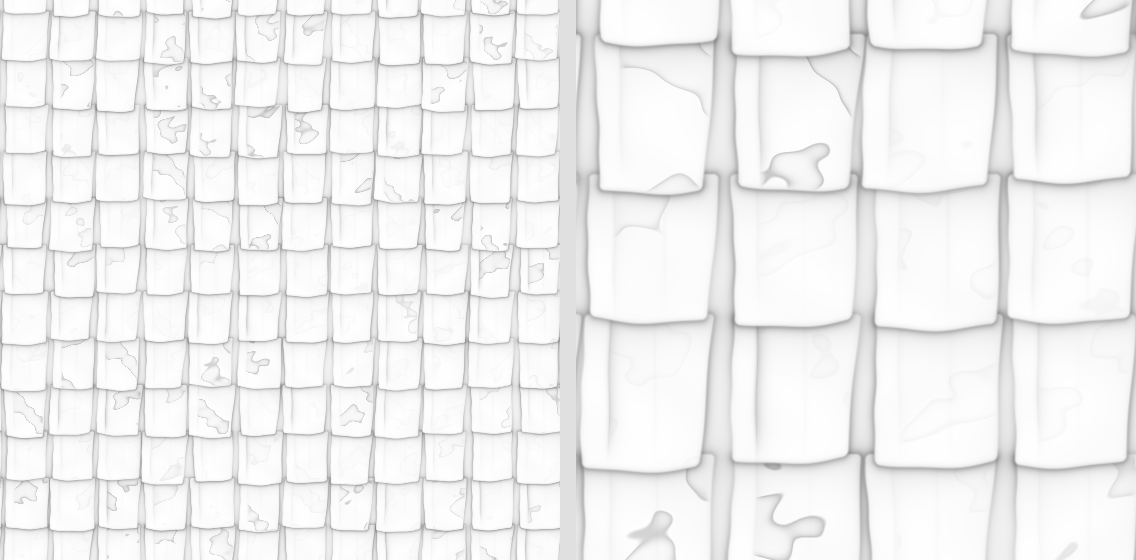
Left, the full canvas; right, a detail of the centre.
This texture map is drawn by a Shadertoy shader. Its source:

```glsl
vec4 hash4(vec2 p) {
    vec4 q = fract(p.xyxy * vec4(0.1031, 0.1030, 0.0973, 0.1099));
    q += dot(q, q.wzxy + 33.33);
    return fract((q.xxyz + q.yzzw) * q.zywx);
}

// Layered, warped sines for the flaked patches
float flakeField(vec2 p) {
    float f = sin(5.0 * p.x + 1.8 * sin(4.0 * p.y));
    f += sin(6.0 * p.y + 1.6 * sin(5.0 * p.x + 1.0));
    return f + 0.35 * sin(15.0 * p.x + 2.0 * sin(11.0 * p.y)) + 0.25 * sin(23.0 * p.y + 9.0 * p.x);
}

// Signed distance to a shingle with slanted sides and a sagging lower edge
float shingleDistance(vec2 p, vec4 r, vec4 s) {
    float left = 0.11 * r.x - 0.005 + (r.y - 0.5) * 0.09 * p.y
               + 0.009 * sin(5.0 * p.y + 40.0 * r.x) + 0.004 * sin(17.0 * p.y + 40.0 * s.y);
    float right = 0.92 + 0.09 * r.z - (0.01 + 0.11 * r.w) * p.y
                + 0.009 * sin(6.0 * p.y + 40.0 * s.z);
    float bottom = 0.99 + 0.12 * (s.x - 0.5) - 0.22 * (p.x - 0.47) * (p.x - 0.47)
                 + (s.y - 0.5) * 0.09 * (p.x - 0.5) + 0.007 * sin(11.0 * p.x + 40.0 * s.w);
    vec2 v = vec2(max(left - p.x, p.x - right), max(p.y - bottom, -0.12 - p.y)) + 0.04;
    return length(max(v, 0.0)) + min(max(v.x, v.y), 0.0) - 0.04;
}

float shingleShade(vec2 p, float d, vec4 r, vec4 s, float lip) {
    float shade = 0.997 - (0.07 + 0.10 * lip) * exp(min(d, 0.0) / 0.014);

    // Raised rib along the left and a faint crease in the middle
    float ribX = 0.19 + 0.08 * r.x + (r.y - 0.5) * 0.08 * p.y + 0.005 * sin(9.0 * p.y + 30.0 * s.x);
    float ribSide = p.x - ribX;
    float ribFade = smoothstep(1.0, 0.3 + 0.4 * r.w, p.y);
    shade -= (0.025 + 0.18 * pow(s.z, 3.0)) * ribFade * exp(-abs(ribSide) / (ribSide > 0.0 ? 0.035 : 0.012));
    shade -= 0.025 * s.w * ribFade * exp(-abs(p.x - 0.5 - 0.15 * r.z) / 0.015);

    // Flaked patches, stronger on the worn shingles and near the top
    float worn = smoothstep(0.45, 0.95, s.y);
    float f = flakeField(p + 30.0 * r.zw) - 0.45 - 0.9 * p.y;
    float rim = smoothstep(-0.12, 0.08, f) * exp(-max(f, 0.0) * 5.0);
    float inner = smoothstep(-0.02, 0.05, ribSide) * smoothstep(0.0, -0.06, d);
    shade -= inner * (0.03 + 0.24 * worn) * rim;
    shade -= inner * 0.02 * worn * smoothstep(0.0, 0.3, f);

    // Low mottling
    return shade - 0.010 * (0.5 + 0.5 * sin(6.0 * p.x + 20.0 * r.w + 2.0 * sin(5.0 * p.y + 20.0 * r.x)));
}

void mainImage(out vec4 fragColor, in vec2 fragCoord) {
    vec2 uv = fragCoord / iResolution.xy;
    vec2 grid = vec2(uv.x, 1.0 - uv.y) * 12.0 - vec2(0.05, 0.36);
    vec2 cell = floor(grid);
    float edge = max(9.0 / iResolution.y, 0.014);
    float shade = 0.98;

    // Paint from the lower course upward, so each course overlaps the next
    for (int row = 1; row >= -1; row--) {
        for (int col = -1; col <= 1; col++) {
            vec2 id = cell + vec2(col, row);
            vec2 p = grid - id;
            vec2 seed = mod(id, 12.0);
            vec4 r = hash4(seed + 3.7);
            vec4 s = hash4(seed + 51.3);
            float d = shingleDistance(p, r, s);
            float outside = max(d, 0.0);

            // Contact line and soft shadow, deepest below the lower lip
            float lip = smoothstep(0.82, 0.97, p.y);
            float side = 0.10 + 0.22 * (0.5 + 0.5 * sin(3.0 * p.y + 20.0 * r.w + 3.0 * p.x));
            float line = mix(side, 0.25 + 0.10 * r.y, lip);
            shade *= 1.0 - line * exp(-outside / 0.023) - mix(0.04, 0.075, lip) * exp(-outside / 0.11);
            shade = mix(shade, shingleShade(p, d, r, s, lip), smoothstep(edge, -edge, d));
        }
    }
    fragColor = vec4(vec3(clamp(shade, 0.0, 1.0)), 1.0);
}
```
